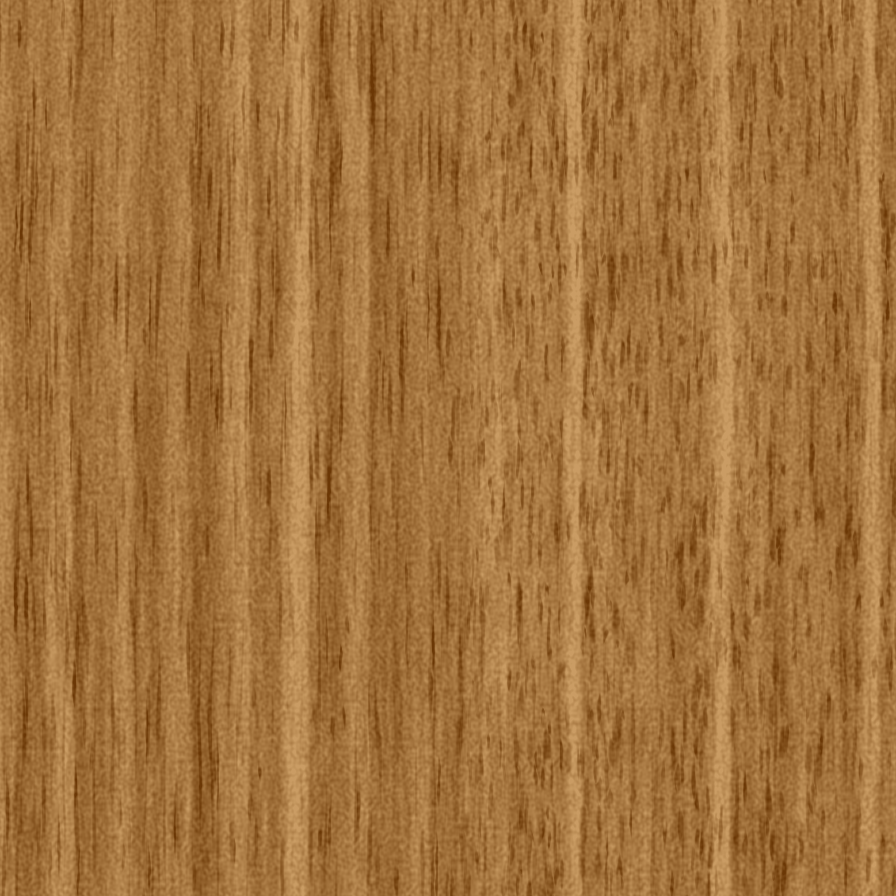
This texture is drawn by a three.js fragment shader. Its source:

```glsl
varying vec2 vUv;

const vec3 DARK_WOOD = vec3(0.45, 0.25, 0.05);
const vec3 PALE_WOOD = vec3(0.76, 0.58, 0.36);

vec2 hash2(vec2 p) {
  vec3 q = fract(p.xyx * vec3(0.1031, 0.1030, 0.0973));
  q += dot(q, q.yzx + 33.33);
  return fract((q.xx + q.yz) * q.zy);
}

float cornerSlope(vec2 cell, vec2 offset) {
  return dot(hash2(cell) * 2.0 - 1.0, offset);
}

float gradientNoise(vec2 p) {
  vec2 i = floor(p);
  vec2 f = p - i;
  vec2 u = f * f * f * (f * (f * 6.0 - 15.0) + 10.0);
  vec2 e = vec2(1.0, 0.0);
  float low = mix(cornerSlope(i, f), cornerSlope(i + e, f - e), u.x);
  float high = mix(cornerSlope(i + e.yx, f - e.yx), cornerSlope(i + e.xx, f - e.xx), u.x);
  return mix(low, high, u.y);
}

// Slow rise to a pale crest, then a quick fall
float crest(float u, float start) {
  float f = fract(u);
  return smoothstep(start, 0.9, f) * (1.0 - smoothstep(0.91, 1.0, f));
}

// Close growth ridges
float ridges(float x) {
  float u = x / 0.066 + 0.72;
  return crest(u, 0.2) * mix(0.45, 1.0, hash2(vec2(floor(u), 7.0)).x);
}

// Wider pale veins, alternately strong and faint
float veins(float x) {
  float u = x / 0.0828 + 0.11;
  return crest(u, 0.55) * mix(0.35, 1.0, mod(floor(u), 2.0));
}

float plainSide(float x) {
  return 1.0 - smoothstep(0.48, 0.55, x);
}

// Chance of a pore, clustered in columns and patches
float poreDensity(vec2 p, float seed) {
  float columns = gradientNoise(vec2(p.x * 17.0 + seed, p.y * 0.8));
  float patches = gradientNoise(p * vec2(9.0, 6.0) + seed);
  float pale = mix(veins(p.x), ridges(p.x), plainSide(p.x));
  return 0.5 + 0.7 * columns + 0.5 * patches - 0.5 * pale;
}

// Tapered dark pores, one candidate per cell
float pores(vec2 p, vec2 cellSize, vec2 minRadius, vec2 maxRadius, float amount, float seed) {
  vec2 g = p / cellSize;
  float cover = 0.0;
  for (int j = -1; j <= 1; j++) {
    for (int i = -1; i <= 1; i++) {
      vec2 cell = floor(g) + vec2(float(i), float(j));
      vec2 center = cell + 0.1 + 0.8 * hash2(cell + seed);
      vec2 size = hash2(cell + seed + 41.0);
      vec2 chance = hash2(cell + seed + 83.0);
      float present = step(chance.x, amount * poreDensity(center * cellSize, seed));
      float d = length((g - center) / mix(minRadius, maxRadius, size));
      float body = 1.0 - smoothstep(0.4, 1.2, d);
      cover = max(cover, present * body * mix(0.45, 1.0, chance.y));
    }
  }
  return cover;
}

float woodTone(vec2 p) {
  float side = plainSide(p.x);
  float tone = mix(0.62 + 0.34 * veins(p.x), 0.55 + 0.33 * ridges(p.x), side);
  tone += 0.24 * gradientNoise(vec2(p.x * 11.0, p.y * 0.7));
  tone += 0.28 * gradientNoise(vec2(p.x * 42.0, p.y * 1.3 + 5.0));
  tone += 0.28 * gradientNoise(vec2(p.x * 95.0, p.y * 5.0 + 9.0));
  tone += 0.22 * gradientNoise(vec2(p.x * 190.0, p.y * 14.0 + 3.0));
  float fibre = gradientNoise(vec2(p.x * 150.0, p.y * 8.0 + 21.0));
  return tone - mix(0.18, 0.34, side) * smoothstep(0.12, 0.45, fibre);
}

void main() {
  // Gentle waver of the fibres
  vec2 p = vUv;
  p.x += 0.006 * gradientNoise(vUv * vec2(5.0, 2.5));
  p.x += 0.002 * gradientNoise(vUv * vec2(20.0, 12.0));
  float tone = woodTone(p);

  // Short broad pores on one side, long thin ones on the other
  float side = plainSide(p.x);
  vec2 frayed = p + vec2(0.002, 0.02) * gradientNoise(p * vec2(190.0, 45.0));
  float broad = pores(frayed, vec2(0.014, 0.046), vec2(0.17, 0.22), vec2(0.36, 0.65), 1.1, 3.0);
  float slim = pores(frayed, vec2(0.010, 0.036), vec2(0.17, 0.2), vec2(0.32, 0.6), 0.6, 29.0);
  float thin = pores(frayed, vec2(0.011, 0.085), vec2(0.14, 0.15), vec2(0.28, 0.6), 0.8, 57.0);
  float shortPores = max(broad, slim) * (1.0 - side);
  tone -= 0.52 * max(shortPores, thin * mix(0.6, 1.0, side));

  // Fine surface grain
  tone += 0.42 * gradientNoise(vUv * vec2(235.0, 190.0));
  tone += 0.20 * gradientNoise(vUv * vec2(130.0, 60.0) + 31.0);

  gl_FragColor = vec4(mix(DARK_WOOD, PALE_WOOD, clamp(tone, -0.1, 1.1)), 1.0);
}
```
